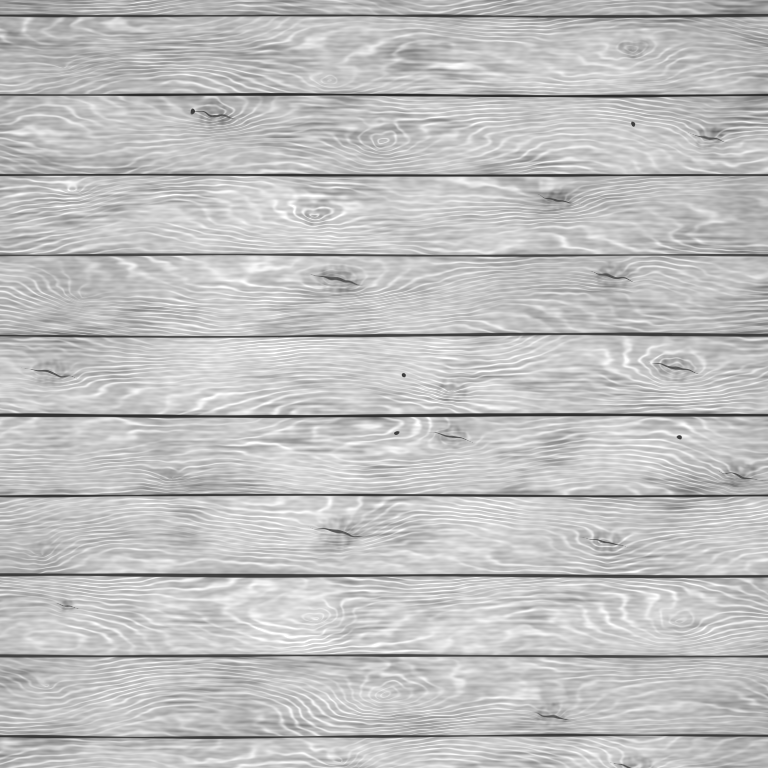
This texture is drawn by a Shadertoy shader. Its source:

```glsl
const float PLANK_HEIGHT = 0.1043;
const float FIRST_SEAM = 0.0417;
const float KNOT_SPACING = 3.2; // in plank heights
const float TAU = 6.28318;
const vec3 PAINT = vec3(0.835);
const vec3 GAP = vec3(0.17);
const vec3 PIT = vec3(0.24);

vec2 hash2(vec2 p) {
    vec3 q = fract(p.xyx * vec3(0.1031, 0.1030, 0.0973));
    q += dot(q, q.yzx + 33.33);
    return fract((q.xx + q.yz) * q.zy);
}

float cornerSlope(vec2 cell, vec2 corner, vec2 f) {
    float angle = TAU * hash2(cell + corner).x;
    return dot(vec2(cos(angle), sin(angle)), f - corner);
}

// Gradient noise, roughly -0.7 to 0.7
float gradientNoise(vec2 p) {
    vec2 cell = floor(p), f = p - cell;
    vec2 u = f * f * f * (f * (f * 6.0 - 15.0) + 10.0);
    float low = mix(cornerSlope(cell, vec2(0, 0), f), cornerSlope(cell, vec2(1, 0), f), u.x);
    float high = mix(cornerSlope(cell, vec2(0, 1), f), cornerSlope(cell, vec2(1, 1), f), u.x);
    return mix(low, high, u.y);
}

float fbm(vec2 p) {
    float sum = 0.0, gain = 1.0;
    for (int i = 0; i < 3; i++) {
        sum += gain * gradientNoise(p);
        p = p * 2.03 + 17.1;
        gain *= 0.5;
    }
    return sum;
}

// x: bulge of the grain, y: knot heart, z: cracks and nail holes
vec3 knots(vec2 p, float plank, float pixel) {
    vec3 result = vec3(0.0);
    vec2 ragged = 0.05 * vec2(gradientNoise(p * 6.0 + plank * 7.0), gradientNoise(p * 6.0 + 40.0));
    for (int i = -1; i <= 1; i++) {
        float cell = floor(p.x / KNOT_SPACING) + float(i);
        vec2 place = hash2(vec2(cell + 20.0, plank + 31.0));
        vec2 kind = hash2(vec2(cell + 70.0, plank + 83.0));
        vec2 center = vec2((cell + 0.1 + 0.8 * place.x) * KNOT_SPACING, 0.15 + 0.7 * place.y);
        float size = mix(0.07, 0.2, kind.x);
        vec2 d = (p - center + ragged) / size;
        float radius = length(d / vec2(1.35, 1.0));
        result.x += 2.8 * size * exp(-0.75 * length(d / vec2(2.0, 1.0)));

        float open = smoothstep(0.25, 0.6, kind.y);
        float rim = exp(-18.0 * (radius - 0.9) * (radius - 0.9));
        result.y += open * (0.6 * smoothstep(1.1, 0.6, radius) + 0.4 * rim);

        float halfCrack = 0.11 * (1.0 - abs(d.x) / 1.5);
        float crack = smoothstep(pixel, -pixel, (abs(d.y + 0.2 * d.x) - halfCrack) * size);
        result.z += step(0.55, kind.y) * crack * 0.8;

        vec2 nail = p - vec2((cell + kind.x) * KNOT_SPACING, 0.2 + 0.6 * kind.y) + ragged;
        float hole = smoothstep(pixel, -pixel, length(nail) - 0.03);
        result.z += step(0.82, place.x) * hole;
    }
    return min(result, vec3(2.0, 1.0, 1.0));
}

// Dark gap between planks, uneven along its length
float seam(float edge, float x, float row, float pixel) {
    float halfWidth = 0.012 + 0.007 * hash2(vec2(row, 5.0)).x;
    halfWidth += 0.012 * gradientNoise(vec2(x * 9.0, row * 3.7));
    return smoothstep(pixel, -pixel, edge - halfWidth) * mix(0.75, 1.0, hash2(vec2(row, 9.0)).y);
}

void mainImage(out vec4 fragColor, in vec2 fragCoord) {
    vec2 uv = fragCoord / iResolution.xy;
    float pixel = 0.8 / (iResolution.y * PLANK_HEIGHT);

    // Plank layout with slightly bowed seams
    float v = (uv.y - FIRST_SEAM) / PLANK_HEIGHT + 0.04 * gradientNoise(uv * vec2(2.0, 9.0));
    float plank = floor(v);
    vec2 p = vec2(uv.x / PLANK_HEIGHT, v - plank);
    vec2 q = p + vec2(plank * 23.7 + 60.0, plank * 11.3 + 40.0);
    vec3 knot = knots(p, plank, pixel);

    // Grain height: its contours form arches, and rings around knots
    float height = p.y + knot.x + 0.75 * gradientNoise(q * vec2(0.35, 1.2));
    height += 0.07 * fbm(q * vec2(1.3, 3.5));
    float ring = height * 12.0;
    float wave = 0.5 + 0.5 * cos(TAU * ring);
    float fade = 1.0 - smoothstep(0.3, 0.7, fwidth(ring));
    float line = (wave * wave * wave - 0.31) * fade;
    float lineStrength = 0.07 + 0.14 * smoothstep(-0.2, 0.4, gradientNoise(q * vec2(0.9, 2.5) + 9.0));

    // Fine fibres and worn grey patches
    float fibre = gradientNoise(vec2(q.x * 1.8, q.y * 21.0 + height * 4.0));
    float fleck = gradientNoise(vec2(q.x * 7.0, q.y * 25.0));
    float worn = smoothstep(-0.1, 0.5, fbm(q * vec2(0.55, 1.7) + 31.0));

    float tone = line * lineStrength + 0.09 * fibre + 0.08 * fleck;
    tone += 0.08 * fbm(q * vec2(0.5, 0.9) + 73.0) + 0.05 * (hash2(vec2(plank, 3.0)).x - 0.5);
    tone -= worn * (0.07 - 0.2 * fibre);
    tone -= knot.y * (0.13 - 0.2 * gradientNoise(q * 14.0));

    // Shading toward the borders and along plank edges
    vec2 fromCenter = uv - vec2(0.5, 0.42);
    float edge = min(p.y, 1.0 - p.y);
    tone -= 0.27 * dot(fromCenter, fromCenter) + 0.1 * exp(-edge * 28.0);

    vec3 color = PAINT + tone;
    color = mix(color, PIT, knot.z);
    color = mix(color, GAP, seam(edge, uv.x, floor(v + 0.5), pixel));
    fragColor = vec4(clamp(color, 0.0, 1.0), 1.0);
}
```
